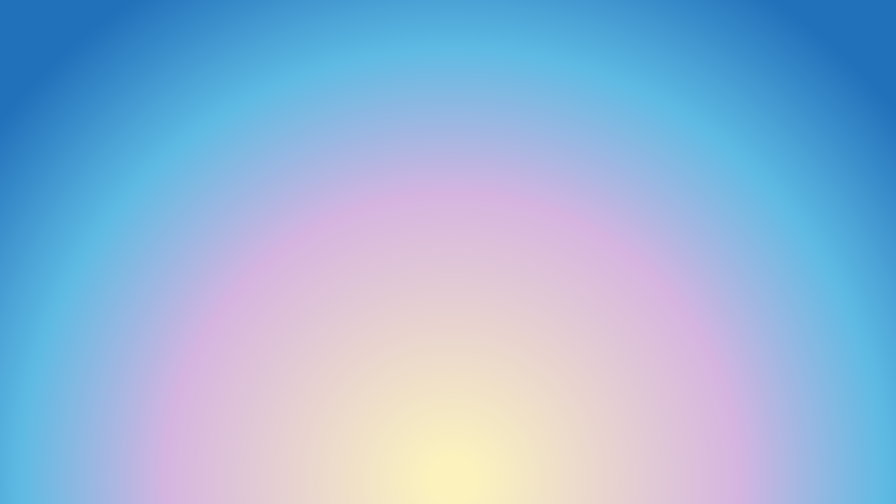
Give the GLSL for this background, as a WebGL 1 fragment shader.

```glsl
precision highp float;
// A soft radial sunrise: pale yellow core near the bottom centre, fading
// through a pink ring and a cyan ring into deep blue upper corners.
// Colour is a piecewise linear ramp over the distance from the core.

uniform vec2 u_resolution;

// Core position as a fraction of the canvas
#define CORE_POS vec2(0.505, 0.046)

// Ring radii in canvas heights
#define CORE_RADIUS 0.045
#define PINK_RADIUS 0.570
#define CYAN_RADIUS 0.857
#define BLUE_RADIUS 1.146

#define YELLOW vec3(0.985, 0.950, 0.745)
#define PINK   vec3(0.835, 0.710, 0.880)
#define CYAN   vec3(0.370, 0.730, 0.890)
#define BLUE   vec3(0.130, 0.440, 0.730)

// Linear 0..1 position of x between two radii
float ramp(float start, float end, float x) {
    return clamp((x - start) / (end - start), 0.0, 1.0);
}

// Colour of the sky at a given distance from the core
vec3 skyColor(float radius) {
    vec3 color = mix(YELLOW, PINK, ramp(CORE_RADIUS, PINK_RADIUS, radius));
    color = mix(color, CYAN, ramp(PINK_RADIUS, CYAN_RADIUS, radius));
    return mix(color, BLUE, ramp(CYAN_RADIUS, BLUE_RADIUS, radius));
}

void main() {
    // Offset from the core, scaled so the rings stay circular
    vec2 offset = (gl_FragCoord.xy - CORE_POS * u_resolution) / u_resolution.y;
    gl_FragColor = vec4(skyColor(length(offset)), 1.0);
}
```
